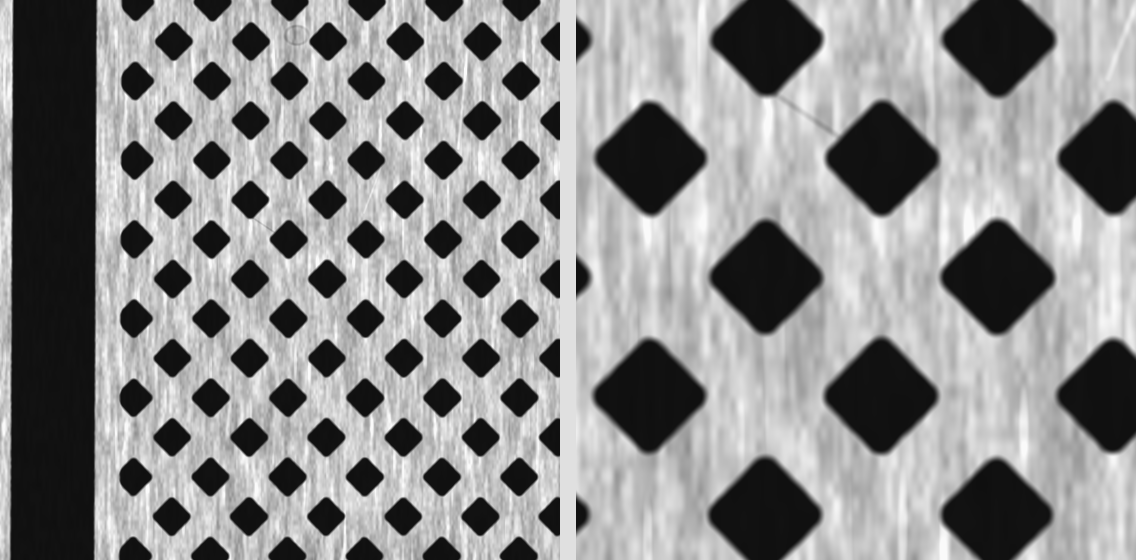
Left, the full canvas; right, a detail of the centre.
Write a three.js fragment shader that draws this pattern.

```glsl
// Brushed metal sheet pierced by a staggered lattice of rounded diamond holes,
// with a broad dark slot at the left. Holes are distance functions on two
// interleaved grids; the metal is stretched value noise plus a few marks.
varying vec2 vUv;

float hash(vec2 p) {
  vec3 q = fract(p.xyx * vec3(0.1031, 0.1030, 0.0973));
  q += dot(q, q.yzx + 33.33);
  return fract((q.x + q.y) * q.z);
}

float noise(vec2 p) {
  vec2 i = floor(p), f = fract(p);
  f = f * f * (3.0 - 2.0 * f);
  return mix(mix(hash(i), hash(i + vec2(1.0, 0.0)), f.x),
             mix(hash(i + vec2(0.0, 1.0)), hash(i + 1.0), f.x), f.y);
}

// Signed distance to a diamond of the given half diagonal, corners rounded.
float diamond(vec2 p, float halfDiagonal, float radius) {
  vec2 q = abs(vec2(p.x + p.y, p.x - p.y)) * 0.7071;
  q -= halfDiagonal * 0.7071 - radius;
  return length(max(q, 0.0)) + min(max(q.x, q.y), 0.0) - radius;
}

// Nearest hole of one grid, with a slight variation in size.
float holeGrid(vec2 p, vec2 origin) {
  vec2 pitch = vec2(0.1378, 0.1414);
  vec2 cell = floor((p - origin) / pitch + 0.5);
  vec2 local = p - origin - cell * pitch;
  float size = 0.0376 + 0.0008 * (hash(cell + 40.0) - 0.5);
  return diamond(local * vec2(1.02, 1.0), size, 0.0085);
}

// Intersection of two shapes with a rounded corner.
float roundMax(float a, float b, float radius) {
  vec2 q = max(vec2(a, b) + radius, 0.0);
  return min(max(a, b), -radius) + length(q);
}

float scratch(vec2 p, vec2 a, vec2 b, float width) {
  vec2 ab = b - a;
  float t = clamp(dot(p - a, ab) / dot(ab, ab), 0.0, 1.0);
  return 1.0 - smoothstep(0.0, width, length(p - a - ab * t));
}

float brushedMetal(vec2 p) {
  float tone = 0.765;
  tone += 0.22 * (noise(p * vec2(190.0, 30.0)) - 0.5);
  tone += 0.16 * (noise(p * vec2(95.0, 13.0) + 17.0) - 0.5);
  tone += 0.13 * (noise(p * vec2(260.0, 120.0) + 51.0) - 0.5);
  tone += 0.05 * (noise(p * 7.0 + 9.0) - 0.5);
  // Bright short strokes along the grain
  tone += 0.13 * smoothstep(0.68, 0.95, noise(p * vec2(125.0, 17.0) + 83.0));
  // Brighter towards the upper left
  tone += 0.08 * smoothstep(0.3, 0.0, length(p - vec2(0.0, 0.92)));

  // Scratches
  tone += 0.16 * scratch(p, vec2(0.836, 0.920), vec2(0.818, 0.735), 0.004);
  tone += 0.09 * scratch(p, vec2(0.198, 0.960), vec2(0.186, 0.850), 0.004);
  tone += 0.08 * scratch(p, vec2(0.680, 0.700), vec2(0.650, 0.620), 0.003);
  tone -= 0.13 * scratch(p, vec2(0.450, 0.612), vec2(0.490, 0.585), 0.003);

  // Dull oval stain with a darker rim, and two faint smudges
  float stain = length((p - vec2(0.530, 0.937)) * vec2(1.0, 1.25));
  tone -= 0.10 * (1.0 - smoothstep(0.017, 0.025, stain));
  tone -= 0.12 * (1.0 - smoothstep(0.0, 0.005, abs(stain - 0.021)));
  tone -= 0.09 * smoothstep(0.025, 0.0, length(p - vec2(0.495, 0.323)));
  tone -= 0.08 * smoothstep(0.030, 0.0, length(p - vec2(0.905, 0.238)));
  return clamp(tone, 0.45, 0.98);
}

void main() {
  // The whole sheet leans slightly to the right
  vec2 p = vec2(vUv.x - 0.0045 * (vUv.y - 0.5), vUv.y);

  // Two interleaved grids, cut off by a straight margin on the left
  vec2 origin = vec2(0.5153, 0.431);
  float holes = min(holeGrid(p, origin),
                    holeGrid(p, origin + vec2(0.0689, 0.0707)));
  holes = roundMax(holes, 0.2152 - p.x, 0.006);

  // Vertical slot
  float slot = abs(p.x - 0.0957) - 0.0747;

  float opening = min(holes, slot);
  opening += 0.0007 * (noise(vUv * 150.0) - 0.5);
  float dark = 0.066 + 0.012 * (noise(vUv * vec2(180.0, 45.0)) - 0.5);
  float tone = mix(dark, brushedMetal(vUv), smoothstep(-0.0026, 0.0030, opening));
  gl_FragColor = vec4(vec3(tone), 1.0);
}
```
